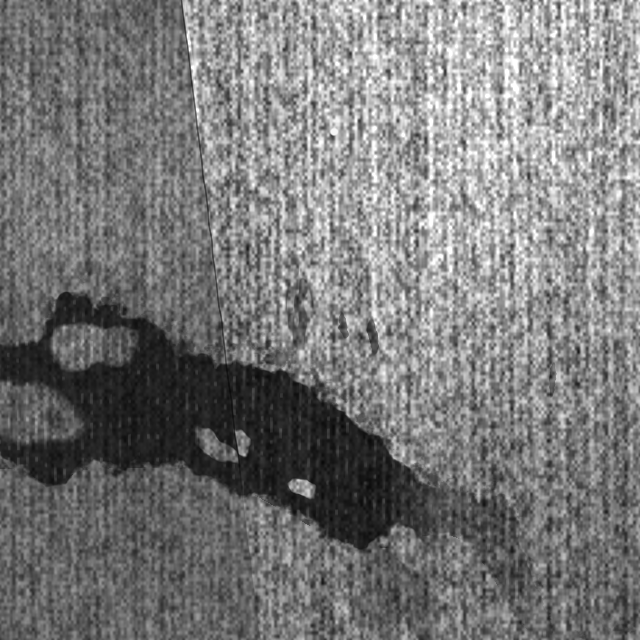
Give the GLSL for this texture, as a three.js fragment shader.

```glsl
// Grainy grey radar-like scan: two strips of ground meet at a slanted seam,
// crossed by a dark channel with pale islands. The channel lies between two
// edge curves roughened by noise; columns and layered noise give the grain.
varying vec2 vUv;

float hash(vec2 p) {
  return fract(sin(dot(p, vec2(127.1, 311.7))) * 43758.5453);
}

float noise(vec2 p) {
  vec2 i = floor(p), f = fract(p);
  f = f * f * (3.0 - 2.0 * f);
  return mix(mix(hash(i), hash(i + vec2(1, 0)), f.x),
             mix(hash(i + vec2(0, 1)), hash(i + vec2(1, 1)), f.x), f.y);
}

float fbm(vec2 p) {
  float sum = 0.0, gain = 0.5;
  for (int i = 0; i < 4; i++) {
    sum += gain * noise(p);
    p = p * 2.03 + 17.3;
    gain *= 0.5;
  }
  return sum / 0.9375;
}

// Soft tilted ellipse, 1 inside and 0 outside
float blob(vec2 p, vec2 center, vec2 radius, float tilt) {
  vec2 d = p - center;
  float c = cos(tilt), s = sin(tilt);
  d = vec2(c * d.x + s * d.y, c * d.y - s * d.x) / radius;
  return 1.0 - smoothstep(0.85, 1.12, length(d));
}

float channelTop(float x) {
  return 0.475 + 0.065 * smoothstep(0.055, 0.105, x)
    - 0.10 * smoothstep(0.10, 0.35, x)
    - 0.215 * smoothstep(0.38, 0.75, x)
    - 0.24 * smoothstep(0.78, 0.885, x);
}

float channelBottom(float x) {
  float dip = (x - 0.08) / 0.035;
  return 0.268 - 0.025 * exp(-dip * dip)
    - 0.125 * smoothstep(0.27, 0.60, x)
    + 0.02 * smoothstep(0.60, 0.66, x)
    - 0.18 * smoothstep(0.70, 0.87, x);
}

void main() {
  vec2 p = vUv;
  float seamX = p.x - 0.284 - 0.123 * (1.0 - p.y) - 0.002 * (noise(p * 40.0) - 0.5);
  float rightSide = smoothstep(-0.001, 0.001, seamX);
  float patches = fbm(p * 32.0);
  vec2 q = p + 0.025 * (vec2(fbm(p * 28.0 + 5.0), fbm(p * 28.0 + 41.0)) - 0.5);

  // Broad light of the two strips
  float leftLight = 0.39 + 0.08 * smoothstep(0.47, 0.66, p.y)
    - 0.05 * smoothstep(0.8, 1.0, p.y)
    - 0.05 * smoothstep(0.93, 1.0, p.y) * smoothstep(0.12, 0.25, p.x);
  float rightLight = 0.43 + 0.27 * smoothstep(0.0, 0.8, p.y)
    - 0.09 * (1.0 - smoothstep(0.25, 0.65, p.x))
    - 0.05 * smoothstep(0.85, 1.0, p.x);
  float light = mix(leftLight, rightLight, rightSide);

  // Lower bank, with dim streaks running down its right part
  float top = channelTop(p.x), bottom = channelBottom(p.x);
  float below = 1.0 - smoothstep(bottom - 0.01, bottom + 0.02, p.y);
  below *= 1.0 - smoothstep(0.84, 0.88, p.x);
  light = mix(light, mix(0.38, 0.46, rightSide), below);
  float streakZone = smoothstep(0.54, 0.60, p.x) * (1.0 - smoothstep(0.65, 0.75, p.x));
  light -= 0.15 * below * streakZone
    * smoothstep(0.35, 0.6, fbm(vec2(p.x * 30.0 + p.y * 9.0, p.y * 9.0)));

  // Dark channel and its mottled upper fringe
  float inside = min(top - p.y, p.y - bottom) + 0.055 * (patches - 0.5);
  float fringe = smoothstep(-0.085, 0.0, top - p.y) * step(bottom, p.y);
  light *= 1.0 - 0.4 * fringe * smoothstep(0.48, 0.68, fbm(p * 55.0 + 9.0));
  float channel = smoothstep(-0.004, 0.007, inside);
  float channelLight = mix(0.125, 0.34, smoothstep(0.60, 0.74, p.x))
    + 0.12 * (patches - 0.5) * smoothstep(0.55, 0.70, p.x);
  light = mix(light, channelLight, channel);

  // Pale islands
  light = mix(light, 0.24 + 0.2 * patches, blob(q, vec2(0.04, 0.355), vec2(0.092, 0.048), -0.2));
  light = mix(light, 0.33, blob(q, vec2(0.178, 0.46), vec2(0.036, 0.03), 0.3));
  light = mix(light, 0.41, blob(q, vec2(0.122, 0.461), vec2(0.046, 0.038), 0.1));
  light = mix(light, 0.37, blob(q, vec2(0.025, 0.50), vec2(0.05, 0.04), 0.5));
  light = mix(light, 0.40, blob(q, vec2(0.338, 0.299), vec2(0.043, 0.016), -0.55) * (1.0 - rightSide));
  light = mix(light, 0.50, blob(q, vec2(0.378, 0.308), vec2(0.016, 0.021), 0.3) * rightSide);
  light = mix(light, 0.51, blob(q, vec2(0.472, 0.241), vec2(0.023, 0.014), -0.3));
  light = mix(light, 0.46, blob(q, vec2(0.637, 0.141), vec2(0.043, 0.024), -0.9));
  light = mix(light, 0.43, blob(q, vec2(0.833, 0.15), vec2(0.032, 0.015), -1.1));

  // Small dark marks on the bright strip
  float marks = blob(q, vec2(0.582, 0.475), vec2(0.007, 0.034), 0.0)
    + 0.8 * blob(q, vec2(0.538, 0.492), vec2(0.006, 0.022), 0.0)
    + 0.7 * blob(q, vec2(0.863, 0.405), vec2(0.006, 0.026), 0.0)
    + 0.9 * blob(p, vec2(0.468, 0.51), vec2(0.022, 0.075), 0.0)
      * smoothstep(0.45, 0.65, noise(p * vec2(110.0, 38.0)));
  light *= 1.0 - 0.48 * min(marks, 1.0);

  // Speckle, long streaks and evenly spaced columns
  float columns = cos(6.2832 * (68.0 * p.x + 0.35 * noise(p * 9.0)));
  float grain = 0.68 * (noise(p * vec2(230.0, 180.0)) - 0.5)
    + 0.48 * (noise(p * vec2(135.0, 80.0) + 31.0) - 0.5)
    + 0.32 * (noise(p * vec2(95.0, 3.5) + 73.0) - 0.5)
    + 0.12 * columns * (0.4 + noise(p * vec2(68.0, 24.0)));
  light *= 1.0 + grain * mix(0.85, 1.05, rightSide);
  light += 0.10 * channel * smoothstep(0.3, 0.9, columns)
    * smoothstep(0.5, 0.9, noise(p * vec2(68.0, 110.0)));

  // Seam line with bright flecks near its top, and one bright point
  float seam = 1.0 - smoothstep(0.0005, 0.002, abs(seamX));
  light *= 1.0 - 0.45 * seam * smoothstep(0.2, 0.3, p.y);
  float fleck = 1.0 - smoothstep(0.001, 0.004, abs(seamX - 0.003));
  light += 0.35 * fleck * smoothstep(0.78, 0.9, p.y) * noise(p * 80.0);
  light = mix(light, 0.97, 1.0 - smoothstep(0.004, 0.0075, distance(p, vec2(0.522, 0.794))));

  gl_FragColor = vec4(vec3(clamp(light, 0.0, 1.0)), 1.0);
}
```
